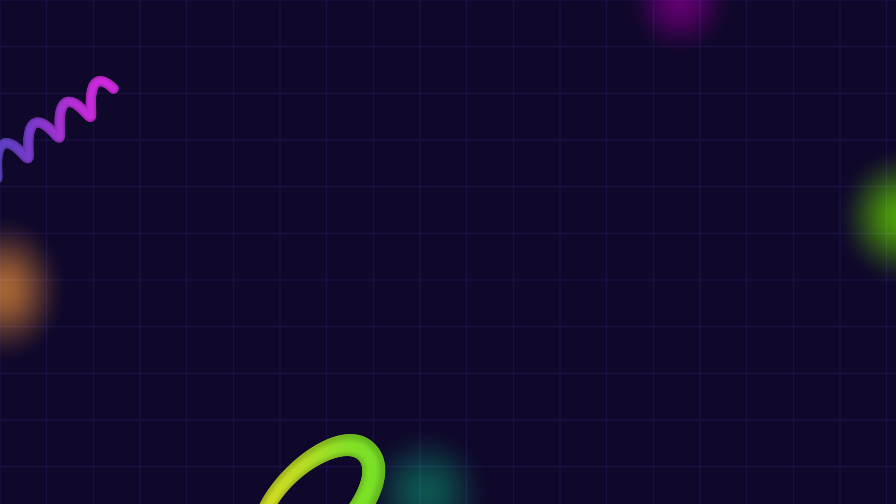
Reproduce this background procedurally as a Shadertoy shader.

```glsl
// Dark indigo backdrop with a faint square grid, four blurred colour glows,
// a coiled ribbon at the left and a tilted ring rising from the bottom edge.
// Lengths are in grid cells; the ribbon and ring are shaded distance fields.

const float CELLS_HIGH = 10.8;
const float GRID_WIDTH = 0.025;
const float GRID_STRENGTH = 0.8;
const vec3 BACKDROP = vec3(0.060, 0.030, 0.165);
const vec3 GRID_TINT = vec3(0.050, 0.045, 0.125);

const vec3 PURPLE = vec3(0.37, 0.00, 0.43);
const vec3 GREEN = vec3(0.30, 0.62, 0.03);
const vec3 ORANGE = vec3(0.64, 0.39, 0.20);
const vec3 TEAL = vec3(0.05, 0.33, 0.31);

const vec2 COIL_START = vec2(2.19, 8.79);
const vec2 COIL_STEP = vec2(-0.67, -0.443);
const vec2 COIL_SWING = vec2(-0.0925, 0.2625);
const float COIL_LEAN = -0.075;
const float COIL_FROM = -0.25;
const float COIL_TO = 3.8;
const float COIL_RADIUS = 0.112;
const int COIL_SEGMENTS = 80;
const vec3 COIL_VIOLET = vec3(0.36, 0.25, 0.77);
const vec3 COIL_MAGENTA = vec3(0.80, 0.16, 0.86);

const vec2 RING_CENTRE = vec2(6.775, 0.03);
const vec2 RING_RADII = vec2(1.53, 0.80);
const float RING_ANGLE = 0.7854;
const vec3 RING_YELLOW = vec3(0.80, 0.86, 0.14);
const vec3 RING_GREEN = vec3(0.48, 0.88, 0.15);

// Blends a soft elliptical spot over the colour.
vec3 addGlow(vec3 base, vec2 p, vec2 centre, vec2 radii, vec3 tint) {
    float d = length((p - centre) / radii);
    return mix(base, tint, 1.0 - smoothstep(0.0, 1.0, d));
}

float coverage(float dist, float pixel) {
    return 1.0 - smoothstep(-0.5 * pixel, 0.5 * pixel, dist);
}

// Distance to the nearest grid line, counted from the top left corner.
float gridDistance(vec2 p) {
    vec2 q = vec2(p.x, CELLS_HIGH - p.y);
    vec2 d = abs(fract(q + 0.5) - 0.5);
    return min(d.x, d.y);
}

vec2 coilPoint(float t) {
    float phase = 6.28318 * t;
    return COIL_START + COIL_STEP * t + COIL_SWING * cos(phase)
         + vec2(COIL_LEAN * sin(phase), 0.0);
}

float segmentDistance(vec2 p, vec2 a, vec2 b) {
    vec2 ab = b - a;
    float h = clamp(dot(p - a, ab) / dot(ab, ab), 0.0, 1.0);
    return length(p - a - ab * h);
}

float coilDistance(vec2 p) {
    float nearest = 100.0;
    vec2 a = coilPoint(COIL_FROM);
    for (int i = 1; i <= COIL_SEGMENTS; i++) {
        float t = mix(COIL_FROM, COIL_TO, float(i) / float(COIL_SEGMENTS));
        vec2 b = coilPoint(t);
        nearest = min(nearest, segmentDistance(p, a, b));
        a = b;
    }
    return nearest;
}

// First-order signed distance to the tilted ellipse at the ring's core.
float ringDistance(vec2 p) {
    float c = cos(RING_ANGLE), s = sin(RING_ANGLE);
    vec2 q = p - RING_CENTRE;
    q = vec2(c * q.x + s * q.y, c * q.y - s * q.x);
    float k0 = length(q / RING_RADII);
    float k1 = length(q / (RING_RADII * RING_RADII));
    return k0 * (k0 - 1.0) / max(k1, 0.0001);
}

void mainImage(out vec4 fragColor, in vec2 fragCoord) {
    float pixel = CELLS_HIGH / iResolution.y;
    vec2 p = fragCoord * pixel;
    float right = iResolution.x * pixel;

    // Glows
    vec3 color = BACKDROP;
    color = addGlow(color, p, vec2(14.57, 10.75), vec2(1.20), PURPLE);
    color = addGlow(color, p, vec2(right + 0.1, 6.15), vec2(1.42, 1.55), GREEN);
    color = addGlow(color, p, vec2(0.1, 4.6), vec2(1.38, 1.65), ORANGE);
    color = addGlow(color, p, vec2(9.12, 0.25), vec2(1.45), TEAL);

    // Grid, dimmed where a line is thinner than a pixel
    float lineWidth = max(GRID_WIDTH, pixel);
    float line = coverage(gridDistance(p) - 0.5 * lineWidth, pixel);
    color += GRID_TINT * GRID_STRENGTH * line * GRID_WIDTH / lineWidth;

    // Coiled ribbon
    if (p.x < 3.0 && p.y > 6.0) {
        float d = coilDistance(p);
        vec3 tint = mix(COIL_VIOLET, COIL_MAGENTA, smoothstep(-0.2, 2.3, p.x));
        tint *= 1.0 - 0.18 * smoothstep(0.3, 1.0, d / COIL_RADIUS);
        color = mix(color, tint, coverage(d - COIL_RADIUS, pixel));
    }

    // Ring, thicker and greener towards the right
    float across = smoothstep(5.7, 8.0, p.x);
    float halfWidth = mix(0.17, 0.25, across);
    float d = ringDistance(p);
    vec3 tint = mix(RING_YELLOW, RING_GREEN, across);
    tint *= 1.0 - 0.18 * smoothstep(0.2, 1.0, abs(d / halfWidth + 0.1));
    color = mix(color, tint, coverage(abs(d) - halfWidth, pixel));

    fragColor = vec4(color, 1.0);
}
```
